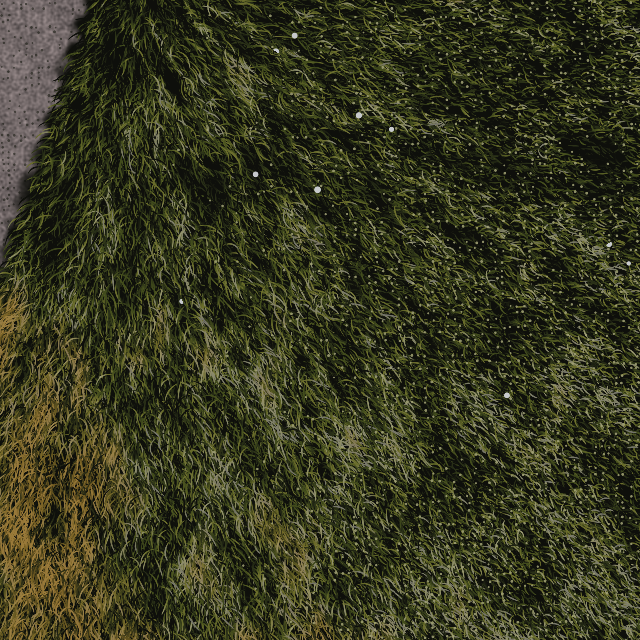
A three.js fragment shader for this texture:

```glsl
// Wind-combed meadow grass seen from above, beside a gravel path.
varying vec2 vUv;

const vec3 SHADOW = vec3(0.055, 0.058, 0.042);
const vec3 DEEP_GREEN = vec3(0.16, 0.185, 0.09);
const vec3 GREEN = vec3(0.26, 0.30, 0.11);
const vec3 OLIVE = vec3(0.42, 0.43, 0.17);
const vec3 STRAW = vec3(0.58, 0.58, 0.42);
const vec3 GREY = vec3(0.45, 0.45, 0.41);
const vec3 GOLD = vec3(0.60, 0.45, 0.17);
const vec3 GRAVEL = vec3(0.45, 0.41, 0.41);
const vec3 PETAL = vec3(0.78, 0.79, 0.80);
const vec2 FAN_ORIGIN = vec2(0.14, 1.15);
const float BLADE_CELL = 0.02;
const float LAYERS = 16.0;

vec2 hash2(vec2 p) {
  vec3 q = fract(p.xyx * vec3(0.1031, 0.1030, 0.0973));
  q += dot(q, q.yzx + 33.33);
  return fract((q.xx + q.yz) * q.zy);
}

float gradientDot(vec2 cell, vec2 corner, vec2 f) {
  return dot(hash2(cell + corner) * 2.0 - 1.0, f - corner);
}

float gradientNoise(vec2 p) {
  vec2 i = floor(p), f = fract(p);
  vec2 u = f * f * f * (f * (f * 6.0 - 15.0) + 10.0);
  float low = mix(gradientDot(i, vec2(0, 0), f), gradientDot(i, vec2(1, 0), f), u.x);
  float high = mix(gradientDot(i, vec2(0, 1), f), gradientDot(i, vec2(1, 1), f), u.x);
  return mix(low, high, u.y);
}

float fbm(vec2 p) {
  return gradientNoise(p) + 0.5 * gradientNoise(p * 2.1 + 17.0)
    + 0.25 * gradientNoise(p * 4.3 + 41.0);
}

// Positive on the grass, negative on the path.
float grassSide(vec2 p) {
  return p.x - 0.135 + 0.33 * (1.0 - p.y);
}

// Blades fan out from the top and lean over the path edge.
vec2 flowDirection(vec2 p, float turn) {
  vec2 d = (p - FAN_ORIGIN) * vec2(1.5, 1.0);
  d.x -= 0.3 * exp(-8.0 * max(grassSide(p), 0.0));
  d = normalize(d);
  return vec2(d.x * cos(turn) - d.y * sin(turn), d.x * sin(turn) + d.y * cos(turn));
}

float bladeMask(vec2 p, float halfLength, float halfWidth, float bend) {
  float along = p.x / halfLength;
  float across = abs(p.y + bend * halfLength * (along * along - 0.4));
  float width = halfWidth * (1.0 - 0.5 * abs(along));
  return (1.0 - smoothstep(width - 0.0006, width + 0.0006, across))
    * (1.0 - smoothstep(0.75, 1.0, abs(along)));
}

// Colour ramp from shade to sunlit straw.
vec3 grassColor(float tone, float gold, float cool) {
  vec3 c = mix(SHADOW, DEEP_GREEN, smoothstep(0.12, 0.38, tone));
  c = mix(c, GREEN, smoothstep(0.38, 0.58, tone));
  c = mix(c, OLIVE, smoothstep(0.58, 0.76, tone));
  c = mix(c, mix(STRAW, GREY, cool), smoothstep(0.76, 0.92, tone));
  return mix(c, GOLD * (0.3 + 0.75 * clamp(tone, 0.0, 1.0)), gold * smoothstep(0.2, 0.6, tone));
}

// One layer of blades, one per grid cell, laid over the colour below.
vec3 paintBlades(vec3 color, vec2 p, float layer, float light, float gold) {
  vec2 offset = layer * vec2(0.37, 0.71);
  vec2 home = floor(p / BLADE_CELL + offset);
  for (float y = -1.0; y <= 1.0; y++) {
    for (float x = -1.0; x <= 1.0; x++) {
      vec2 cell = home + vec2(x, y);
      vec2 seed = cell + layer * vec2(57.0, 31.0) + 100.0;
      vec2 place = hash2(seed), look = hash2(seed + 211.3);
      vec2 center = (cell - offset + place) * BLADE_CELL;
      vec2 dir = flowDirection(center, (look.x + place.y - 1.0) * 1.1);
      vec2 d = p - center;
      vec2 local = vec2(dot(d, dir), dot(d, vec2(-dir.y, dir.x)));
      float size = mix(1.0, 0.6, smoothstep(0.35, 0.9, center.x)) * mix(0.6, 1.0, place.x);
      float mask = bladeMask(local, BLADE_CELL * size, 0.0013, look.x - 0.5);
      mask *= step(0.02 * look.x, grassSide(center));
      float tone = light + 0.95 * (look.y - 0.5) + 0.28 * layer / LAYERS - 0.12;
      tone += 0.12 * local.x / BLADE_CELL;
      color = mix(color, grassColor(tone, gold, place.y), mask);
    }
  }
  return color;
}

// Round dots scattered on a grid, kept inside their cells.
float scatterDots(vec2 p, float cellSize, float radius, float chance) {
  vec2 cell = floor(p / cellSize);
  vec2 place = hash2(cell + 71.0), look = hash2(cell + 303.0);
  float r = radius * mix(0.6, 1.0, look.y);
  vec2 center = mix(vec2(0.25), vec2(0.75), place) * cellSize;
  float dist = length(p - cell * cellSize - center);
  return step(look.x, chance) * (1.0 - smoothstep(r - 0.0007, r + 0.0007, dist));
}

vec3 gravelColor(vec2 p) {
  float grain = gradientNoise(p * 190.0) + 0.6 * gradientNoise(p * 90.0);
  vec3 c = GRAVEL * (1.0 + 0.45 * grain + 0.2 * gradientNoise(p * 18.0));
  return mix(c, SHADOW * 2.0, 0.6 * scatterDots(p, 0.009, 0.0022, 0.35));
}

void main() {
  vec2 p = vUv;
  float side = grassSide(p);
  vec2 ray = p - FAN_ORIGIN;
  float clump = fbm(vec2(atan(ray.x, -ray.y) * 13.0, length(ray) * 7.0) + 40.0);
  float patches = fbm(p * 5.0 + 9.0);

  // Broad light and dry areas
  float light = 0.46 - 0.2 * smoothstep(0.1, 0.9, p.y) + 0.6 * clump + 0.2 * patches;
  light -= 0.15 * exp(-15.0 * max(side, 0.0)) * smoothstep(0.65, 0.9, p.y);
  float dry = 0.45 * (1.0 - smoothstep(0.1, 1.0, p.x + p.y));
  float gold = 0.8 * smoothstep(0.15, 0.65, dry + 0.5 * patches + 0.35 * clump);

  // Ground, then blades from bottom to top
  float turf = smoothstep(-0.015, 0.015, side + 0.03 * gradientNoise(p * 40.0));
  vec3 color = mix(gravelColor(p), SHADOW, turf);
  for (float layer = 0.0; layer < LAYERS; layer++) {
    color = paintBlades(color, p, layer, light, gold);
  }

  // Pale seed heads and a few white flowers
  float meadow = smoothstep(0.25, 0.8, p.x) * smoothstep(0.0, 0.1, side);
  float seeds = scatterDots(p + 0.003 * patches, 0.011, 0.0022, 0.4 * meadow);
  color = mix(color, STRAW * 1.1, 0.85 * seeds);
  float bloom = smoothstep(0.05, 0.3, gradientNoise(p * 6.0 + 3.0)) * smoothstep(0.3, 0.5, p.y);
  float flowers = scatterDots(p, 0.03, 0.0055, 0.15 * bloom) * smoothstep(0.1, 0.2, side);
  color = mix(color, PETAL, flowers);

  gl_FragColor = vec4(color, 1.0);
}
```
